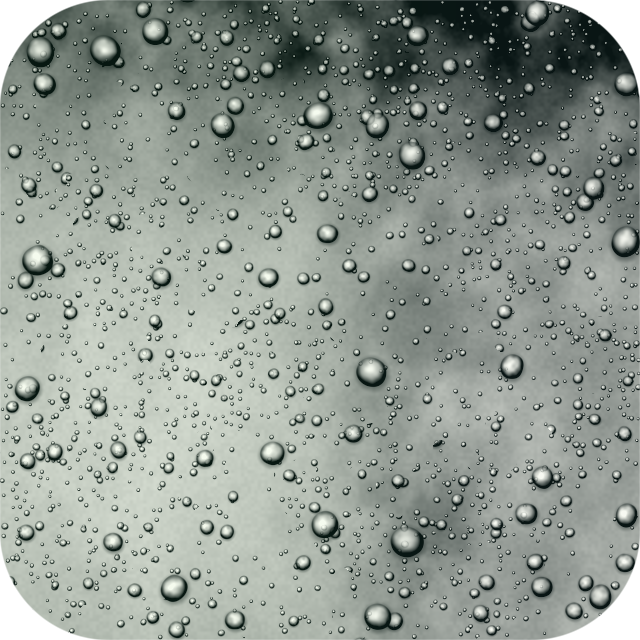
Reproduce this texture procedurally as a Shadertoy shader.

```glsl
// Water droplets on a mottled, back-lit pane inside a rounded white frame.
// Layered jittered grids place drops from mist to large beads; each one is
// shaded as a small lens over a cloudy tone built from value noise.

const vec2  GLOW_POS      = vec2(0.22, 0.31);
const float GLOW_GAIN     = 0.20;
const float BASE_TONE     = 0.615;
const float CORNER_RADIUS = 0.17;
const int   LAYERS        = 5;
const float COARSE_CELLS  = 9.0;    // cells across for the largest drops
const float LAYER_RATIO   = 1.67;   // how much finer each layer gets
const float DROP_SIZE     = 0.21;   // drop radius relative to its cell
const float EDGE_SOFTNESS = 0.0016;
const vec3  DARK_TINT     = vec3(-0.045, 0.020, 0.000);
const vec3  LIGHT_TINT    = vec3(-0.008, 0.014, -0.036);
const vec3  FRAME_COLOR   = vec3(1.0);

vec3 hash3(vec2 p) {
    vec3 q = fract(vec3(p.xyx) * vec3(0.1031, 0.1030, 0.0973));
    q += dot(q, q.yxz + 33.33);
    return fract((q.xxy + q.yzz) * q.zyx);
}

float noise(vec2 p) {
    vec2 i = floor(p), f = fract(p);
    f = f * f * (3.0 - 2.0 * f);
    return mix(mix(hash3(i).x, hash3(i + vec2(1, 0)).x, f.x),
               mix(hash3(i + vec2(0, 1)).x, hash3(i + vec2(1, 1)).x, f.x), f.y);
}

float fbm(vec2 p) {
    float sum = 0.0, amp = 0.5;
    for (int i = 0; i < 5; i++) {
        sum += amp * noise(p);
        p = mat2(0.8, 0.6, -0.6, 0.8) * p * 2.03 + 7.3;
        amp *= 0.5;
    }
    return sum / 0.97;
}

// Cloudy pane: glow at lower left, grimy patches at the top and right
float paneTone(vec2 p) {
    vec2 g = p - GLOW_POS;
    float glow = exp(-5.5 * dot(g, g));
    float top = smoothstep(0.58, 1.05, p.y + 0.14 * (p.x - 0.5));
    float right = smoothstep(0.35, 0.65, p.x);
    float mottle = fbm(p * vec2(13.0, 11.0) + 3.0) - 0.5;
    float patches = smoothstep(0.42, 0.66, fbm(p * 6.0 + 21.0));
    float column = exp(-pow((p.x - 0.64) / 0.13, 2.0)) * smoothstep(0.75, 0.45, p.y);

    float tone = BASE_TONE + GLOW_GAIN * glow;
    tone += mottle * (0.10 + 0.55 * top + 0.16 * right);
    tone -= top * (0.17 + 0.16 * p.x + 0.22 * patches);
    tone -= column * (0.05 + 0.14 * patches);
    tone += 0.04 * (noise(p * 190.0) - 0.5);
    return tone;
}

// Brightness inside a drop; q is the position in units of its radius
float dropTone(vec2 q, float pane, vec3 rnd) {
    vec2 light = vec2(-0.16 + 0.25 * (rnd.x - 0.5), 0.18);
    float spot = exp(-3.2 * dot(q - light, q - light));
    float crescent = smoothstep(0.55, 1.30, length(q - vec2(-0.12, 0.32)));
    float rim = smoothstep(0.65, 1.0, length(q));
    float ripple = noise(q * 2.7 + rnd.xy * 40.0) - 0.5;
    return 0.42 + 0.28 * pane + 0.37 * spot - 0.52 * crescent - 0.24 * rim + 0.20 * ripple;
}

// Draws one layer of scattered drops over the given tone
float addDrops(float tone, vec2 p, float cells, float level, float soft) {
    float pane = tone;
    vec2 home = floor(p * cells);
    float cluster = smoothstep(0.30, 0.70, fbm(p * 5.0 + 50.0) + 0.14 * (p.x - 0.4));
    float fine = level / float(LAYERS - 1);
    float chance = mix(0.34, 0.27, fine) * mix(1.0, 0.35 + 1.2 * cluster, fine);
    for (int y = -1; y <= 1; y++)
    for (int x = -1; x <= 1; x++) {
        vec2 cell = home + vec2(x, y);
        vec3 place = hash3(cell + 17.0 + 131.0 * level);
        vec3 shape = hash3(cell + 71.0 + 57.0 * level);
        if (place.z > chance) continue;
        vec2 center = (cell + mix(vec2(0.12), vec2(0.88), place.xy)) / cells;
        float radius = DROP_SIZE / cells * mix(0.62, 1.05, shape.x);
        vec2 q = (p - center) / radius;
        q.x = q.x * mix(0.92, 1.12, shape.y) + 0.16 * (shape.z - 0.5) * q.y;
        float d = length(q) + 0.10 * (noise(q * 1.3 + shape.xy * 30.0) - 0.5);
        float blur = soft / radius;
        float shadow = 1.0 - smoothstep(0.85, 1.40, length(q + vec2(-0.04, 0.13)));
        tone *= 1.0 - 0.30 * shadow;
        float cover = 1.0 - smoothstep(1.0 - blur, 1.0 + blur, d);
        tone = mix(tone, dropTone(q, pane, shape), cover * mix(1.0, 0.85, fine));
    }
    return tone;
}

void mainImage(out vec4 fragColor, in vec2 fragCoord) {
    vec2 p = fragCoord / iResolution.xy;
    float pixel = 1.0 / iResolution.y;
    float soft = max(EDGE_SOFTNESS, pixel);

    // Mist first, large beads last
    float tone = paneTone(p);
    for (int i = LAYERS - 1; i >= 0; i--) {
        float level = float(i);
        tone = addDrops(tone, p, COARSE_CELLS * pow(LAYER_RATIO, level), level, soft);
    }
    tone = clamp(tone, 0.07, 0.97);
    vec3 color = tone + mix(DARK_TINT, LIGHT_TINT, tone);
    color += vec3(0.008, -0.006, 0.012) * smoothstep(0.4, 0.8, p.x);

    // Rounded frame
    vec2 corner = abs(p - 0.5) - 0.5 + CORNER_RADIUS;
    float frame = length(max(corner, 0.0)) - CORNER_RADIUS;
    color = mix(color, FRAME_COLOR, smoothstep(-pixel, pixel, frame));
    fragColor = vec4(clamp(color, 0.0, 1.0), 1.0);
}
```
